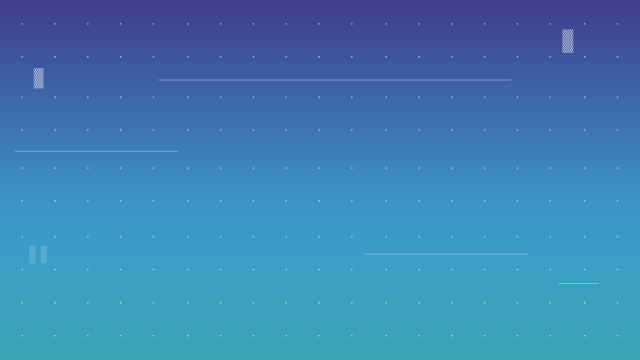
This background is drawn by a Shadertoy shader. Its source:

```glsl
#define GRID vec2(768.0, 432.0)
#define DOT_PITCH 39.35
#define DOT_RADIUS 0.85
#define DOT_ALPHA 0.62
#define LINE_WIDTH 0.9
#define LINE_ALPHA 0.42
#define HATCH_PITCH 2.6
#define HATCH_ALPHA 0.36
#define BAR_ALPHA 0.15

// Vertical colour ramp, t runs from top to bottom
vec3 skyRamp(float t) {
    const vec3 indigo = vec3(0.243, 0.238, 0.545);
    const vec3 azure  = vec3(0.235, 0.575, 0.785);
    const vec3 cyan   = vec3(0.230, 0.625, 0.772);
    const vec3 teal   = vec3(0.222, 0.643, 0.700);
    vec3 color = mix(indigo, azure, clamp(t / 0.55, 0.0, 1.0));
    color = mix(color, cyan, clamp((t - 0.55) / 0.19, 0.0, 1.0));
    return mix(color, teal, clamp((t - 0.74) / 0.26, 0.0, 1.0));
}

// Box-filtered coverage of the rectangle (left, top, right, bottom)
float rectCoverage(vec2 p, vec4 rect, float px) {
    vec2 low = max(rect.xy, p - 0.5 * px);
    vec2 high = min(rect.zw, p + 0.5 * px);
    vec2 cover = clamp((high - low) / px, 0.0, 1.0);
    return cover.x * cover.y;
}

// Dot lattice: wider gap every sixth column, rows set in pairs
float dotCoverage(vec2 p, float px) {
    float column = clamp(round((p.x - 26.7) / 39.68), 0.0, 18.0);
    float x = 26.7 + DOT_PITCH * column + 2.0 * floor((column + 1.0) / 6.0);
    float pair = clamp(floor((p.y - 8.0) / 84.0), 0.0, 4.0);
    float y = 28.7 + pair * (89.3 - 1.4 * pair);
    y += DOT_PITCH * step(y + 0.5 * DOT_PITCH, p.y);
    float d = length(p - vec2(x, y));
    return clamp((DOT_RADIUS - d) / px + 0.5, 0.0, 1.0);
}

// Soft zigzag stripes that blend to an even tint when too fine
float zigzag(vec2 p, float px) {
    float bend = abs(fract(p.y / 4.0) - 0.5) * 2.0;
    float wave = cos(6.2832 * (p.x / HATCH_PITCH + bend));
    float contrast = clamp(HATCH_PITCH / px - 1.0, 0.0, 1.0);
    return 1.0 + 0.6 * contrast * wave;
}

void mainImage(out vec4 fragColor, in vec2 fragCoord) {
    vec2 p = fragCoord / iResolution.xy;
    p = vec2(p.x, 1.0 - p.y) * GRID;
    float px = GRID.y / iResolution.y;

    vec3 color = skyRamp(p.y / GRID.y);
    color = mix(color, vec3(1.0), DOT_ALPHA * dotCoverage(p, px));

    // Horizontal rules: left, right, height
    vec3 rules[4] = vec3[4](
        vec3(190.0, 613.5, 96.0), vec3(18.0, 213.5, 181.5),
        vec3(437.5, 634.0, 305.0), vec3(669.5, 718.5, 340.3));
    for (int i = 0; i < 4; i++) {
        vec3 rule = rules[i];
        vec4 rect = vec4(rule.x, rule.z - 0.5 * LINE_WIDTH,
                         rule.y, rule.z + 0.5 * LINE_WIDTH);
        color = mix(color, vec3(1.0), LINE_ALPHA * rectCoverage(p, rect, px));
    }

    // Hatched panels
    float panels = rectCoverage(p, vec4(40.5, 81.8, 52.2, 106.2), px)
                 + rectCoverage(p, vec4(674.8, 35.3, 688.0, 63.5), px);
    color = mix(color, vec3(1.0), HATCH_ALPHA * panels * zigzag(p, px));

    // Twin translucent bars
    float bars = rectCoverage(p, vec4(35.3, 295.0, 42.8, 316.0), px)
               + rectCoverage(p, vec4(48.8, 295.0, 56.4, 316.0), px);
    color = mix(color, vec3(1.0), BAR_ALPHA * bars);

    fragColor = vec4(color, 1.0);
}
```
